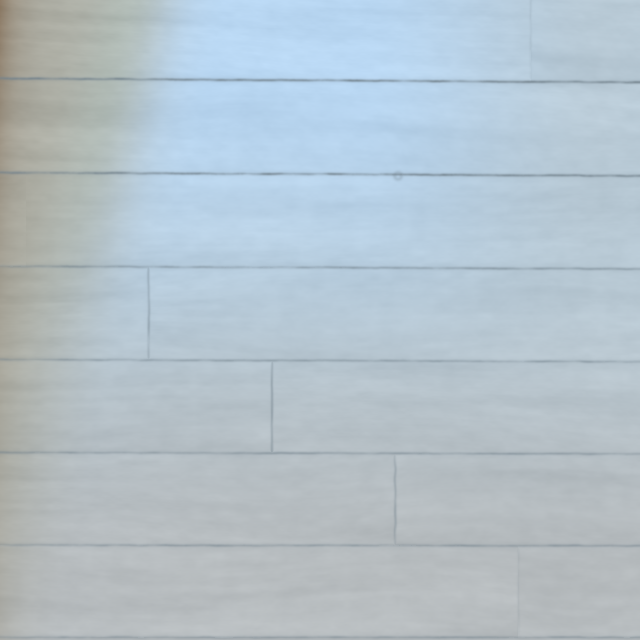
Reproduce this texture procedurally as a Shadertoy shader.

```glsl
// Pale wood plank floor in staggered rows, washed by cool daylight from the top
// and warm shade on the left. Rows come from a slightly stretched grid; grain is
// stretched value noise offset per plank; seams are soft, worn distance lines.

#define ROW_PITCH 0.1432      // height of the lowest row
#define ROW_STRETCH 0.0021    // growth of the pitch towards the top
#define ROW_ORIGIN 0.0042     // height of the first seam
#define PLANK_LENGTH 1.174
#define PLANK_ORIGIN 0.810    // end joint of the lowest row
#define PLANK_SHIFT 0.1925    // joint step to the left per row
#define SEAM_WIDTH 0.0030
#define GRAIN_DEPTH 0.066
#define MOTTLE_DEPTH 0.036
#define KNOT_POS vec2(0.622, 0.725)

const vec3 GREY   = vec3(0.715, 0.735, 0.745);
const vec3 PALE   = vec3(0.722, 0.788, 0.832);
const vec3 SKY    = vec3(0.730, 0.848, 0.955);
const vec3 SHADE  = vec3(0.692, 0.702, 0.668);
const vec3 OLIVE  = vec3(0.690, 0.740, 0.690);
const vec3 BROWN  = vec3(0.500, 0.400, 0.300);
const vec3 GROOVE = vec3(0.450, 0.510, 0.550);

float hash(vec2 p) {
    return fract(sin(dot(p, vec2(127.1, 311.7))) * 43758.5453);
}

float noise(vec2 p) {
    vec2 i = floor(p), f = fract(p);
    f = f * f * (3.0 - 2.0 * f);
    return mix(mix(hash(i), hash(i + vec2(1, 0)), f.x),
               mix(hash(i + vec2(0, 1)), hash(i + vec2(1, 1)), f.x), f.y);
}

float fbm(vec2 p) {
    float sum = 0.0, amp = 0.5;
    for (int i = 0; i < 4; i++) {
        sum += amp * noise(p);
        p = p * 2.03 + 17.3;
        amp *= 0.5;
    }
    return sum;
}

// Soft bell-shaped line of the given width, never thinner than a pixel
float line(float dist, float width, float pixel) {
    float d = dist / (0.5 * width + 0.5 * pixel);
    return exp(-d * d);
}

// Daylight and shade falling over the floor
vec3 lighting(vec2 p) {
    float edge = mix(0.01, 0.23, p.y);
    vec3 col = mix(GREY, PALE, smoothstep(0.08, 0.62, p.y));
    float glow = smoothstep(edge - 0.04, edge + 0.13, p.x)
               * (1.0 - 0.95 * smoothstep(0.55, 0.95, p.x))
               * smoothstep(0.35, 0.90, p.y);
    col = mix(col, SKY, glow);
    col = mix(SHADE, col, smoothstep(edge - 0.12, edge + 0.08, p.x));
    float fringe = (p.x - edge + 0.03) / 0.05;
    col = mix(col, OLIVE, 0.4 * exp(-fringe * fringe) * smoothstep(0.4, 0.9, p.y));
    return mix(col, BROWN, exp(-p.x / 0.035) * mix(0.12, 0.75, p.y * p.y * p.y));
}

// Streaks along the plank, bent by slow noise, plus short flecks
float woodGrain(vec2 p, float seed) {
    vec2 q = p + vec2(seed * 13.0, seed * 7.0);
    q.y += 0.04 * (noise(q * vec2(3.0, 7.0)) - 0.5) + 0.07 * (seed - 0.3) * p.x;
    float broad = fbm(q * vec2(2.2, 24.0)) - 0.47;
    float fine = fbm(q * vec2(7.0, 85.0)) - 0.47;
    float mottle = fbm(q * vec2(45.0, 90.0)) - 0.47;
    float vein = smoothstep(0.60, 0.95, noise(q * vec2(3.5, 50.0)));
    return GRAIN_DEPTH * (broad + 0.45 * fine - 0.25 * vein + 0.04) + MOTTLE_DEPTH * mottle;
}

void mainImage(out vec4 fragColor, in vec2 fragCoord) {
    vec2 p = fragCoord / iResolution.xy;
    float pixel = 1.0 / iResolution.y;

    // Row and plank indices
    float y = p.y + 0.007 * (p.x - 0.5) * p.y - ROW_ORIGIN;
    y += 0.0016 * (fbm(vec2(p.x * 50.0, 3.0)) - 0.47);
    float rowCoord = y / (ROW_PITCH + ROW_STRETCH * y);
    float row = floor(rowCoord);
    float along = (p.x - PLANK_ORIGIN + row * PLANK_SHIFT) / PLANK_LENGTH;
    float seed = hash(vec2(row + 3.0, floor(along) + 5.0));

    // Lit wood with a slight tone change per plank
    vec3 col = lighting(p) + woodGrain(p, seed) + 0.006 * (seed - 0.5);

    // Long seams, deeper towards the top, broken up by wear
    float seamId = floor(rowCoord + 0.5);
    float seamDist = (rowCoord - seamId) * ROW_PITCH;
    float wear = mix(0.25, 1.5, fbm(vec2(p.x * 38.0, seamId * 9.0)));
    float depth = mix(0.38, 0.62, smoothstep(0.55, 0.75, p.y));
    float seam = wear * depth * line(seamDist, SEAM_WIDTH, pixel);
    seam += 0.06 * line(seamDist, 0.010, pixel);

    // End joints, worn away towards the sides
    float jointDist = (along - floor(along + 0.5)) * PLANK_LENGTH;
    jointDist += 0.0015 * (noise(p * 60.0) - 0.5);
    float fade = 1.0 - 0.75 * smoothstep(0.10, 0.36, abs(p.x - 0.42));
    fade *= smoothstep(0.06, 0.16, p.x);
    float joint = line(jointDist, SEAM_WIDTH, pixel) * fade * mix(0.20, 0.55, noise(p * 45.0));
    col = mix(col, GROOVE, max(seam, joint));

    // Small knot on a seam
    float knot = line(length(p - KNOT_POS) - 0.005, 0.005, pixel);
    col = mix(col, GROOVE, 0.25 * knot);

    fragColor = vec4(clamp(col, 0.0, 1.0), 1.0);
}
```
